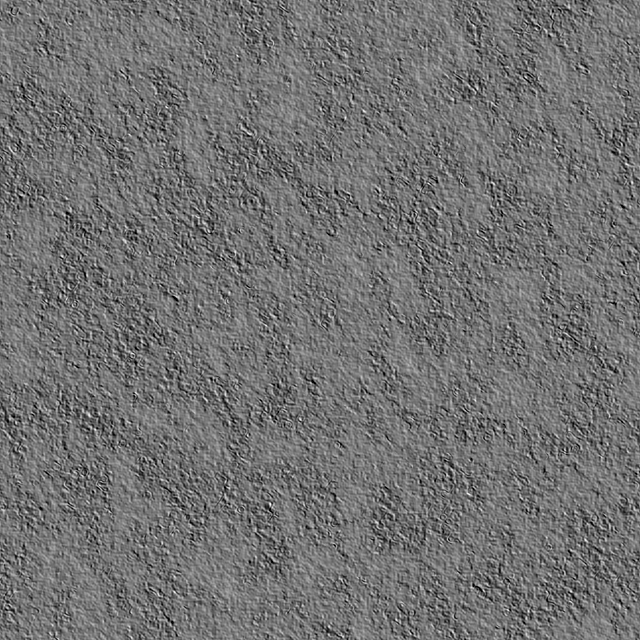
Write a WebGL 2 fragment shader that draws this texture.

```glsl
#version 300 es
precision highp float;

#define MEAN_GREY 0.443
#define BLOTCH_CONTRAST 0.27
#define GRAIN_CONTRAST 0.54
#define GRAIN_SCALE 155.0
#define RIPPLE_SCALE 100.0
#define RIPPLE_TURNS 14.0
#define RIPPLE_HEIGHT 0.17
#define STREAK_SCALE vec2(13.0, 25.0)
#define STREAK_DIRECTION vec2(0.42, -0.9075)
#define LIGHT_STEP vec2(0.0016, 0.0011)

uniform vec2 u_resolution;
out vec4 fragColor;

uint scramble(uint n) {
    n = (n ^ (n >> 16)) * 0x7feb352du;
    n = (n ^ (n >> 15)) * 0x846ca68bu;
    return n ^ (n >> 16);
}

float hash(ivec2 cell) {
    uvec2 q = uvec2(cell + 4096);
    return float(scramble(q.x + scramble(q.y)) & 65535u) / 65535.0;
}

float valueNoise(vec2 p) {
    ivec2 cell = ivec2(floor(p));
    vec2 f = fract(p);
    f = f * f * (3.0 - 2.0 * f);
    float low = mix(hash(cell), hash(cell + ivec2(1, 0)), f.x);
    float high = mix(hash(cell + ivec2(0, 1)), hash(cell + ivec2(1, 1)), f.x);
    return mix(low, high, f.y);
}

// Slanted patches broken into small clumps, centred on zero
float streaks(vec2 p) {
    vec2 across = vec2(-STREAK_DIRECTION.y, STREAK_DIRECTION.x);
    vec2 q = vec2(dot(p, STREAK_DIRECTION), dot(p, across)) * STREAK_SCALE;
    float sum = 0.0;
    float amplitude = 0.31;
    for (int i = 0; i < 5; i++) {
        sum += amplitude * (valueNoise(q) - 0.5);
        q = q * vec2(1.95, 1.75) + 17.3;
        amplitude *= 0.88;
    }
    return sum;
}

// Fine bumps, with curled ripples in the hollows
float surfaceHeight(vec2 p, float hollow) {
    vec2 turned = mat2(0.8, 0.6, -0.6, 0.8) * p;
    float bumps = valueNoise(turned * GRAIN_SCALE)
                + 0.75 * valueNoise(p * GRAIN_SCALE * 2.03 + 31.7);
    float curl = valueNoise(turned * RIPPLE_SCALE + 73.1);
    return bumps + RIPPLE_HEIGHT * hollow * sin(RIPPLE_TURNS * curl);
}

void main() {
    vec2 p = gl_FragCoord.xy / u_resolution.y;

    // Broad tone and roughness
    float patchTone = streaks(p);
    float hollow = smoothstep(0.12, -0.12, patchTone);

    // Relief lit from one side
    float slope = surfaceHeight(p + 0.5 * LIGHT_STEP, hollow)
                - surfaceHeight(p - 0.5 * LIGHT_STEP, hollow);
    float roughness = mix(0.65, 1.25, hollow);
    float grey = MEAN_GREY + BLOTCH_CONTRAST * patchTone
               + GRAIN_CONTRAST * roughness * slope;

    fragColor = vec4(vec3(clamp(grey, 0.0, 1.0)), 1.0);
}
```
